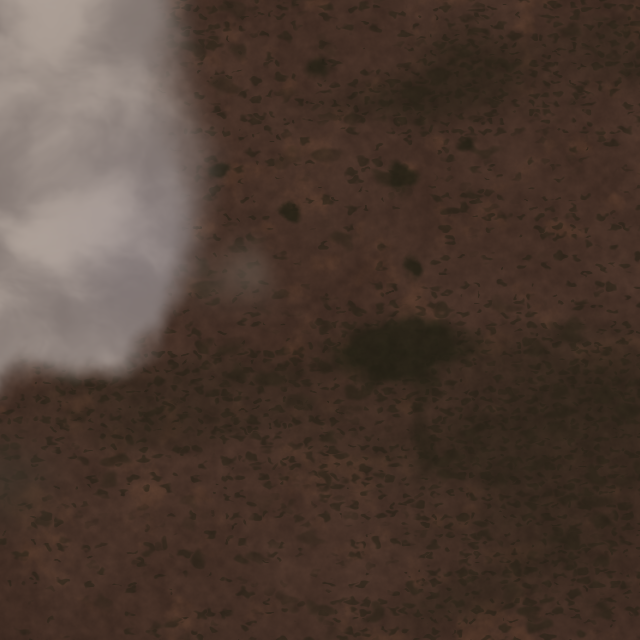
Give the GLSL for this texture, as a three.js fragment shader.

```glsl
varying vec2 vUv;

float hash(vec2 p) {
  return fract(sin(dot(p, vec2(127.1, 311.7))) * 43758.5453);
}

float noise(vec2 p) {
  vec2 i = floor(p), f = fract(p);
  f = f * f * (3.0 - 2.0 * f);
  return mix(mix(hash(i), hash(i + vec2(1.0, 0.0)), f.x),
             mix(hash(i + vec2(0.0, 1.0)), hash(i + 1.0), f.x), f.y);
}

float fbm(vec2 p) {
  float sum = 0.0, amp = 0.5;
  for (int i = 0; i < 5; i++) {
    sum += amp * noise(p);
    p = mat2(1.6, 1.2, -1.2, 1.6) * p + 7.3;
    amp *= 0.5;
  }
  return sum;
}

// Soft elliptical spot
float spot(vec2 p, vec2 center, vec2 radius) {
  vec2 d = (p - center) / radius;
  return exp(-dot(d, d));
}

float smin(float a, float b, float k) {
  float h = clamp(0.5 + 0.5 * (b - a) / k, 0.0, 1.0);
  return mix(b, a, h) - k * h * (1.0 - h);
}

// Jittered round bushes, one per cell at most
float bushes(vec2 p, float cells, float cover) {
  vec2 q = p * cells * vec2(0.8, 1.15);
  q += 0.7 * (vec2(noise(q * 2.3), noise(q * 2.3 + 31.0)) - 0.5);
  vec2 id = floor(q);
  float shade = 0.0;
  for (int y = -1; y <= 1; y++) {
    for (int x = -1; x <= 1; x++) {
      vec2 cell = id + vec2(x, y);
      vec2 center = cell + 0.2 + 0.6 * vec2(hash(cell + 3.1), hash(cell + 8.7));
      float radius = 0.2 + 0.4 * hash(cell + 15.3);
      float present = smoothstep(-0.12, 0.12, cover - hash(cell + 22.9));
      shade = max(shade, present * smoothstep(radius, radius * 0.4, length(q - center)));
    }
  }
  return shade;
}

// Share of ground under brush
float brushCover(vec2 p) {
  float cover = 0.3 + 0.9 * (fbm(vec2(p.x * 4.0, (p.y - 0.2 * p.x) * 11.0)) - 0.5);
  cover += 0.55 * spot(p, vec2(0.86, 0.37), vec2(0.25, 0.17));
  cover += 0.4 * spot(p, vec2(0.78, 0.16), vec2(0.22, 0.13));
  cover += 0.55 * spot(p, vec2(0.98, 0.92), vec2(0.09, 0.08));
  cover += 0.45 * spot(p, vec2(0.74, 0.9), vec2(0.13, 0.07));
  cover += 0.35 * spot(p, vec2(0.65, 0.83), vec2(0.12, 0.04));
  cover += 0.3 * spot(p, vec2(0.2, 0.36), vec2(0.25, 0.08));
  cover += 0.3 * spot(p, vec2(0.02, 0.23), vec2(0.06, 0.07));
  cover -= 0.3 * spot(p, vec2(0.55, 0.61), vec2(0.17, 0.06));
  cover -= 0.2 * spot(p, vec2(0.4, 0.16), vec2(0.3, 0.1));
  return clamp(cover, 0.0, 1.0);
}

vec3 ground(vec2 p) {
  float cover = brushCover(p);
  float grain = fbm(p * 75.0);
  vec3 soil = mix(vec3(0.24, 0.165, 0.13), vec3(0.295, 0.21, 0.17), fbm(p * 9.0 + 4.0));
  soil += vec3(0.05, 0.03, 0.015) * smoothstep(0.55, 0.8, fbm(p * 22.0 + 50.0));
  vec3 color = mix(soil, vec3(0.19, 0.148, 0.108), smoothstep(0.3, 0.95, cover) * 0.8);

  // Scattered brush
  float brush = max(bushes(p, 26.0, cover * 0.6), bushes(p + 5.0, 58.0, cover * 1.1 + 0.12));
  color = mix(color, vec3(0.165, 0.14, 0.095), brush * 0.65);

  // Dense thicket and lone trees
  vec2 q = p + 0.035 * (vec2(fbm(p * 28.0), fbm(p * 28.0 + 17.0)) - 0.5);
  float trees = 1.25 * spot(q, vec2(0.605, 0.447), vec2(0.085, 0.05));
  trees += 0.6 * spot(q, vec2(0.69, 0.465), vec2(0.08, 0.04));
  trees += 0.6 * spot(q, vec2(0.66, 0.31), vec2(0.025, 0.09));
  trees += spot(q, vec2(0.628, 0.72), vec2(0.023, 0.027));
  trees += spot(q, vec2(0.645, 0.575), vec2(0.018, 0.022));
  trees += spot(q, vec2(0.45, 0.674), vec2(0.019, 0.018));
  trees += spot(q, vec2(0.337, 0.73), vec2(0.02, 0.018));
  trees += 0.8 * spot(q, vec2(0.5, 0.89), vec2(0.024, 0.028));
  trees += 0.8 * spot(q, vec2(0.73, 0.77), vec2(0.018, 0.02));
  color = mix(color, vec3(0.145, 0.13, 0.085), smoothstep(0.25, 0.85, trees) * 0.85);
  return color * (0.86 + 0.28 * grain);
}

// Signed distance to the billowing bank
float cloudEdge(vec2 p) {
  float d = length(p - vec2(0.06, 0.95)) - 0.235;
  d = smin(d, length(p - vec2(0.125, 0.675)) - 0.195, 0.12);
  d = smin(d, length(p - vec2(0.115, 0.54)) - 0.125, 0.06);
  d = smin(d, length(p - vec2(-0.06, 0.49)) - 0.11, 0.05);
  return d + 0.07 * (fbm(p * 9.0 + 2.0) - 0.5);
}

void main() {
  vec2 p = vUv;
  vec3 color = ground(p);

  // Faint detached wisps
  float wisp = spot(p, vec2(0.39, 0.575), vec2(0.05, 0.045));
  wisp *= smoothstep(0.455, 0.4, p.x + 0.25 * (p.y - 0.57));
  wisp += 0.4 * spot(p, vec2(0.31, 0.555), vec2(0.06, 0.04));
  color = mix(color, vec3(0.42, 0.37, 0.33), wisp * 0.5);
  color = mix(color, vec3(0.25, 0.22, 0.18), 0.5 * spot(p, vec2(0.0, 0.25), vec2(0.08, 0.07)));

  // Cloud lit from the upper left, cooler toward its lower rim
  float d = cloudEdge(p);
  float softness = mix(0.025, 0.05, smoothstep(0.45, 0.75, p.y));
  float density = smoothstep(softness, -softness * 1.3, d);
  float billow = fbm(p * vec2(7.0, 9.0) + 0.8 * fbm(p * 6.0 + 11.0));
  vec3 cloud = mix(vec3(0.54, 0.495, 0.475), vec3(0.67, 0.62, 0.585),
                   smoothstep(0.0, 0.2, -d + 0.35 * (billow - 0.5)));
  cloud += 0.07 * (billow - 0.5);
  cloud += vec3(-0.02, -0.015, 0.005) * spot(p, vec2(0.21, 0.62), vec2(0.12, 0.15));
  color = mix(color, cloud, density * 0.98);

  gl_FragColor = vec4(color, 1.0);
}
```
